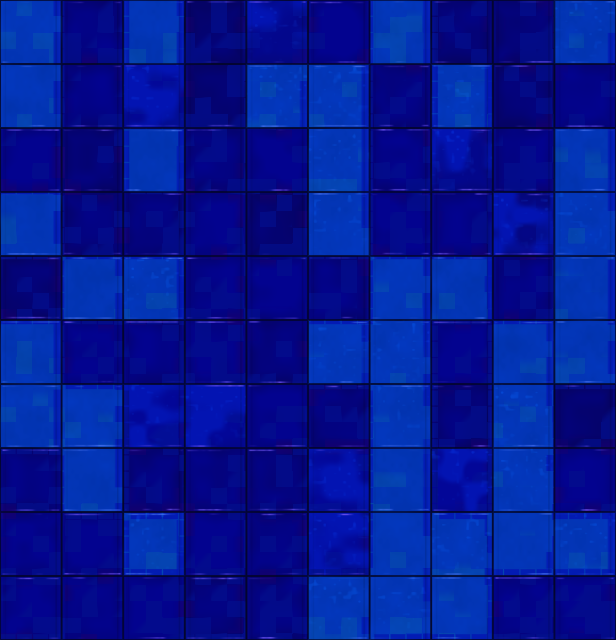
A Shadertoy shader for this texture:

```glsl
// Ten by ten glazed blue tiles, some dark, some light and a few blotchy.
// Hashes choose each tile's glaze; value noise adds mottling, broken edge
// glints and a coarse square block pattern that bleeds colour between tiles.

const vec2  TILES        = vec2(10.0);
const float BLOCKS       = 39.4;    // square colour blocks per canvas height
const float LIGHT_SHARE  = 0.36;
const float BLOTCH_SHARE = 0.12;    // among the dark tiles
const float GROUT_HALF   = 0.0004;  // in canvas heights
const float GROUT_SOFT   = 0.0021;
const float GLINT_INSET  = 0.0034;
const float GLINT_HALF   = 0.0007;
const float RIDGE_INSET  = 0.0085;

const vec3 DARK   = vec3(0.01, 0.01, 0.56);
const vec3 DEEP   = vec3(0.02, 0.01, 0.40);
const vec3 NAVY   = vec3(0.01, 0.06, 0.55);
const vec3 LIGHT  = vec3(0.01, 0.21, 0.72);
const vec3 TEAL   = vec3(0.02, 0.28, 0.69);
const vec3 BRIGHT = vec3(0.01, 0.08, 0.70);
const vec3 PLUM   = vec3(0.10, 0.00, 0.44);
const vec3 GROUT  = vec3(0.01, 0.02, 0.13);
const vec3 VIOLET = vec3(0.42, 0.32, 0.95);
const vec3 CYAN   = vec3(0.15, 0.50, 0.92);

float hash(vec2 p) {
    return fract(sin(dot(p, vec2(127.1, 311.7))) * 43758.5453);
}

// Value noise; a small softness gives flat cells, 0.5 gives smooth clouds.
float noise(vec2 p, float softness) {
    vec2 i = floor(p);
    vec2 f = smoothstep(0.5 - softness, 0.5 + softness, fract(p));
    return mix(mix(hash(i), hash(i + vec2(1, 0)), f.x),
               mix(hash(i + vec2(0, 1)), hash(i + vec2(1, 1)), f.x), f.y);
}

float isLight(vec2 tile) {
    return step(hash(tile + 3.7), LIGHT_SHARE);
}

// Soft line of the given half width, centred on zero distance.
float line(float d, float halfWidth, float blur) {
    return 1.0 - smoothstep(halfWidth - 0.5 * blur, halfWidth + blur, abs(d));
}

void mainImage(out vec4 fragColor, in vec2 fragCoord) {
    float pixel = 1.0 / iResolution.y;
    vec2 canvas = vec2(iResolution.x / iResolution.y, 1.0);
    vec2 p = fragCoord * pixel;
    vec2 grid = p / canvas * TILES;
    vec2 tile = floor(grid);
    vec2 local = fract(grid);
    vec2 edge = min(local, 1.0 - local) * canvas / TILES;
    float nearest = min(edge.x, edge.y);
    float light = isLight(tile);
    float seed = hash(tile + 19.3);

    // Shared noise fields
    vec2 blockPos = vec2(p.x, p.y - 1.0) * BLOCKS;
    float block = noise(blockPos - 0.5, 0.04);
    float cloud = noise(p * 38.0 + seed * 50.0, 0.5);
    float grain = noise(p * vec2(150.0, 110.0), 0.5);

    // Dark glaze: deeper toward the rim and on some tiles
    float rim = 1.0 - smoothstep(0.0, 0.024, nearest);
    float depth = 0.4 * rim + 0.75 * seed * seed + 0.45 * (cloud - 0.5);
    vec3 darkGlaze = mix(DARK, DEEP, clamp(depth, 0.0, 1.0));
    float navyBlock = smoothstep(0.7, 0.76, block + 0.3 * (local.x - local.y));
    darkGlaze = mix(darkGlaze, NAVY, 0.7 * navyBlock);
    darkGlaze = mix(darkGlaze, PLUM, 0.6 * rim * smoothstep(0.2, 0.1, block));

    // Blotchy tiles: brighter clouds, strongest in the upper left
    float blotchy = (1.0 - light) * step(hash(tile + 41.9), BLOTCH_SHARE);
    float patchMask = smoothstep(0.25, 0.75, cloud + 0.35 * (local.y - local.x));
    darkGlaze = mix(darkGlaze, BRIGHT, blotchy * (0.25 + 0.75 * patchMask));

    // Light glaze: a few teal blocks low down, dark blue along the right side
    float tealBlock = smoothstep(0.82, 0.88, block + 0.3 * (0.5 - local.y));
    vec3 lightGlaze = mix(LIGHT, TEAL, 0.8 * tealBlock);
    lightGlaze *= 0.93 + 0.07 * cloud + 0.03 * grain + 0.03 * seed;
    float rightBand = smoothstep(0.85, 0.89, local.x) * smoothstep(0.3, 0.4, block);
    lightGlaze = mix(lightGlaze, BRIGHT, 0.75 * rightBand);
    vec3 color = mix(darkGlaze, lightGlaze, light);

    // Blocks straddling a joint carry over the neighbour's tint
    vec2 blockCentre = (floor(blockPos) + 0.5) / BLOCKS + vec2(0, 1);
    float blockLight = isLight(floor(blockCentre / canvas * TILES));
    vec2 blockEdge = 0.5 - abs(fract(blockPos) - 0.5);
    float bleed = smoothstep(0.0, 0.08, min(blockEdge.x, blockEdge.y));
    bleed *= abs(blockLight - light);
    color = mix(color, mix(NAVY, BRIGHT, light), 0.8 * bleed);

    // Small faint flecks on textured tiles
    float flecked = max(blotchy, light * step(0.5, seed));
    float fleck = smoothstep(0.72, 1.0, noise(p * vec2(130.0, 150.0) + 7.0, 0.5));
    color += flecked * fleck * (0.15 + 0.85 * local.y) * vec3(0.01, 0.07, 0.10);

    // Faint ridges parallel to the tile sides
    float ridge = line(edge.x - RIDGE_INSET, 0.0007, pixel);
    color *= 1.0 - ridge * (0.05 + 0.08 * step(0.5, local.x));
    float sideGlow = line(edge.x - GLINT_INSET, 0.001, pixel);
    color = mix(color, mix(BRIGHT, CYAN, light * 0.4), 0.3 * sideGlow * cloud);

    // Broken glints along the top and bottom bevels
    float side = step(0.5, local.y);
    vec2 streakPos = vec2(p.x * 48.0, tile.y * 5.0 + side * 2.0 + 0.5);
    float streak = smoothstep(0.45, 0.85, noise(streakPos, 0.5));
    streak *= 0.35 + 0.65 * noise(streakPos * vec2(4.0, 1.0) + 31.0, 0.5);
    float wobble = 0.0012 * (hash(tile + side * 5.0) - 0.5);
    float glint = line(edge.y - GLINT_INSET - wobble, GLINT_HALF, pixel);
    glint *= streak * smoothstep(0.002, 0.006, edge.x);
    color = mix(color, mix(VIOLET, CYAN, 0.6 * light), glint);

    // Thin dark joints, uneven in strength
    float joint = 1.0 - smoothstep(GROUT_HALF, GROUT_HALF + max(GROUT_SOFT, pixel), nearest);
    float wear = 0.68 + 0.25 * noise(p * 24.0 + 13.0, 0.5);
    color = mix(color, GROUT, wear * joint);

    fragColor = vec4(clamp(color, 0.0, 1.0), 1.0);
}
```
